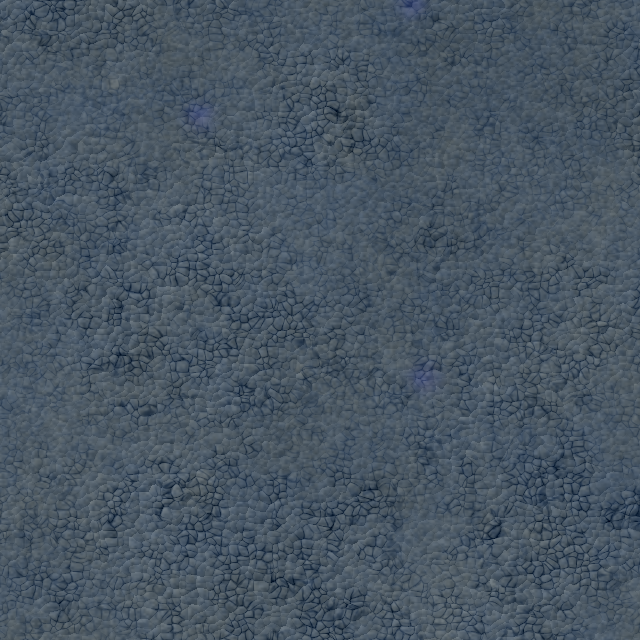
A Shadertoy shader for this texture:

```glsl
// Worn blue-grey pile fabric: small irregular tufts lit from the upper left.
// Warped cellular noise makes the tufts and the dark gaps between them; fibre
// grain, broken creases, soft wear patches and a few faint stains lie on top.

const vec3 BASE_COLOR   = vec3(0.306, 0.358, 0.404);
const vec3 TONE_TINT    = vec3(1.04, 1.0, 0.92);     // hue of light and shade
const vec3 BLUE_SHIFT   = vec3(-0.55, -0.15, 0.65);  // cool against warm fibres
const vec3 BLUE_STAIN   = vec3(-0.01, -0.015, 0.075);
const vec3 PALE_STAIN   = vec3(0.07, 0.055, 0.03);
const vec2 LIGHT_DIR    = vec2(-0.55, 0.83);
const vec2 TUFT_DENSITY = vec2(78.0, 88.0);
const float TUFT_WARP      = 0.9;
const float TUFT_SHADE     = 0.085;
const float GAP_WIDTH      = 0.30;
const float GAP_DEPTH      = 0.115;
const float CREASE_DENSITY = 30.0;
const float CREASE_DEPTH   = 0.075;
const float GRAIN_DENSITY  = 250.0;
const float GRAIN_STRENGTH = 0.125;
const float WEAR_STRENGTH  = 0.055;
const float HUE_STRENGTH   = 0.055;
const int STAIN_COUNT = 7;

float hash(vec2 p) {
    vec3 q = fract(p.xyx * vec3(0.1031, 0.1030, 0.0973));
    q += dot(q, q.yzx + 33.33);
    return fract((q.x + q.y) * q.z);
}

vec2 hash2(vec2 p) {
    return vec2(hash(p), hash(p + vec2(57.3, 113.7)));
}

float noise(vec2 p) {
    vec2 cell = floor(p);
    vec2 f = fract(p);
    f = f * f * (3.0 - 2.0 * f);
    return mix(mix(hash(cell), hash(cell + vec2(1, 0)), f.x),
               mix(hash(cell + vec2(0, 1)), hash(cell + vec2(1, 1)), f.x), f.y);
}

float fbm(vec2 p) {
    float sum = 0.0;
    float weight = 0.5;
    for (int i = 0; i < 4; i++) {
        sum += weight * noise(p);
        p = mat2(1.6, 1.2, -1.2, 1.6) * p + 17.1;
        weight *= 0.5;
    }
    return sum / 0.9375;
}

// xy: offset from the nearest tuft centre, z: distance to the gap around it
vec3 tuft(vec2 p) {
    vec2 cell = floor(p);
    vec2 offset = vec2(0.0);
    float nearest = 9.0;
    float second = 9.0;
    for (int y = -1; y <= 1; y++) {
        for (int x = -1; x <= 1; x++) {
            vec2 id = cell + vec2(x, y);
            vec2 d = p - id - 0.1 - 0.8 * hash2(id);
            float dist = length(d);
            if (dist < nearest) {
                second = nearest;
                nearest = dist;
                offset = d;
            } else {
                second = min(second, dist);
            }
        }
    }
    return vec3(offset, second - nearest);
}

void mainImage(out vec4 fragColor, in vec2 fragCoord) {
    vec2 uv = fragCoord / iResolution.y;

    // Wear: broad brightness patches and areas of flattened pile
    float wear = fbm(uv * 5.0 + 3.7) - 0.5 + 0.35 * (0.5 - uv.y);
    float relief = mix(0.55, 1.3, smoothstep(0.3, 0.7, fbm(uv * 6.0 + 41.0)));

    // Tufts: each has a lit side and a patchy dark gap around it
    vec2 p = uv * TUFT_DENSITY;
    vec2 warp = vec2(noise(p * 0.7), noise(p * 0.7 + 71.0)) - 0.5;
    vec3 pile = tuft(p + TUFT_WARP * warp);
    float gap = 1.0 - smoothstep(0.0, GAP_WIDTH, pile.z);
    gap *= smoothstep(0.25, 0.75, noise(uv * 44.0 + 9.0));
    float tone = TUFT_SHADE * relief * dot(pile.xy, LIGHT_DIR);
    tone -= GAP_DEPTH * relief * gap;

    // Creases: short broken dark lines where the pile parts
    vec2 creasePos = uv * CREASE_DENSITY + 0.5 * warp;
    float crease = 1.0 - smoothstep(0.0, 0.07, abs(fbm(creasePos) - 0.5));
    crease *= smoothstep(0.5, 0.8, noise(uv * 21.0 + 85.0));
    tone -= CREASE_DEPTH * relief * crease;

    // Grain: fine fibres, a little longer sideways
    float grain = noise(uv * GRAIN_DENSITY * vec2(0.85, 1.1));
    grain = mix(grain, noise(uv * GRAIN_DENSITY * 0.52 + 31.0), 0.35);
    tone += GRAIN_STRENGTH * (grain - 0.5) + WEAR_STRENGTH * wear;

    // Hue: mottled fibres, with bluer shadows in the gaps
    float hue = 0.6 * (noise(uv * 140.0 + 5.0) - 0.5) + fbm(uv * 13.0 + 23.0) - 0.5;
    hue += 0.3 * max(gap, crease);
    vec3 color = BASE_COLOR + TONE_TINT * tone + HUE_STRENGTH * hue * BLUE_SHIFT;

    // Stains: faint blue blots and smaller pale flecks
    for (int i = 0; i < STAIN_COUNT; i++) {
        float id = float(i);
        bool isBlue = i < 3;
        float radius = isBlue ? 0.021 : 0.011;
        vec2 d = (uv - hash2(vec2(id * 7.0 + 2.0, 19.0)) + 0.008 * warp) / radius;
        color += (isBlue ? BLUE_STAIN : PALE_STAIN) * exp(-dot(d, d));
    }

    fragColor = vec4(clamp(color, 0.0, 1.0), 1.0);
}
```
